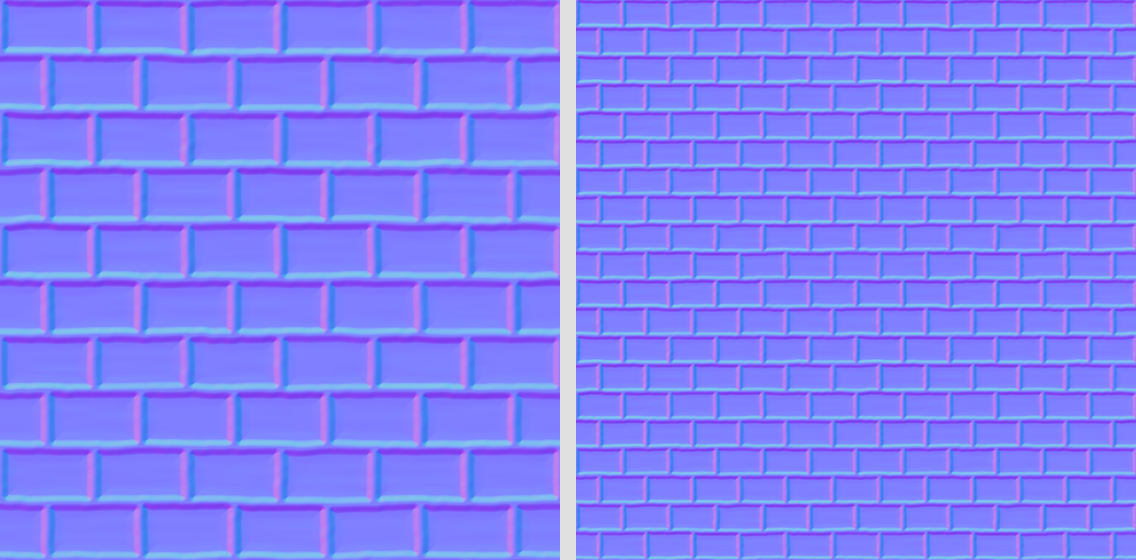
Left: one tile. Right: repeated 2 by 2.
Reproduce this texture map procedurally as a Shadertoy shader.

```glsl
// Tangent-space normal map of a running-bond brick wall, 6 bricks by 10 courses.
// A height field of softly bevelled, slightly uneven bricks is differentiated
// numerically; every lattice wraps, so the tile repeats without a seam.

float hash(vec2 cell) {
    vec3 v = fract(vec3(cell.xyx) * vec3(0.1031, 0.1030, 0.0973));
    v += dot(v, v.yzx + 33.33);
    return fract((v.x + v.y) * v.z);
}

// Value noise in -1..1 with a whole number of cells across the canvas.
float wrapNoise(vec2 p, vec2 cells, float seed) {
    p *= cells;
    vec2 i = floor(p);
    vec2 f = p - i;
    f = f * f * f * (f * (f * 6.0 - 15.0) + 10.0);
    vec2 a = mod(i, cells) + seed;
    vec2 b = mod(i + 1.0, cells) + seed;
    float low = mix(hash(a), hash(vec2(b.x, a.y)), f.x);
    float high = mix(hash(vec2(a.x, b.y)), hash(b), f.x);
    return 2.0 * mix(low, high, f.y) - 1.0;
}

// Distance inward from the joint centre lines, with rounded corners.
float brickInset(vec2 q, vec2 halfSize, vec2 id) {
    float left = 0.001 * hash(id + 17.0);
    float right = 0.001 * hash(id + 29.0);
    float tilt = 0.5 + (hash(id + 41.0) - 0.5) * q.x / halfSize.x;
    float bottom = 0.0028 * hash(id + 53.0) * tilt;
    float top = 0.0028 * hash(id + 67.0) * (1.0 - tilt);
    vec2 lower = q + halfSize - vec2(left, bottom);
    vec2 upper = halfSize - q - vec2(right, top);
    float radius = 0.011;
    vec2 k = radius - min(lower, upper);
    return radius - length(max(k, 0.0)) - min(max(k.x, k.y), 0.0);
}

float wallHeight(vec2 p) {
    // Worn edges: slow waviness plus fine raggedness
    vec2 w = p - vec2(0.0018, 0.0014);
    w.y += 0.0017 * wrapNoise(p, vec2(15.0, 20.0), 3.0)
         + 0.0009 * wrapNoise(p, vec2(58.0, 30.0), 11.0);
    w.x += 0.0009 * wrapNoise(p, vec2(18.0, 32.0), 23.0)
         + 0.0005 * wrapNoise(p, vec2(24.0, 70.0), 37.0);

    // Running bond: even courses shift by half a brick
    vec2 grid = w * vec2(6.0, 10.0);
    float row = floor(grid.y);
    grid.x += 0.5 * (1.0 - mod(row, 2.0));
    vec2 id = mod(vec2(floor(grid.x), row), vec2(6.0, 10.0));
    vec2 q = (fract(grid) - 0.5) / vec2(6.0, 10.0);

    // Steep bevel, gentle crown and faint streaks on the face
    float d = brickInset(q, vec2(1.0 / 12.0, 1.0 / 20.0), id);
    float face = smoothstep(0.0, 0.0142, d);
    float bevel = face * mix(0.0046, 0.0056, hash(id + 83.0));
    float crown = 0.0013 * smoothstep(0.0, 0.03, d);
    float streaks = 0.00018 * wrapNoise(p, vec2(9.0, 60.0), 47.0)
                  + 0.00025 * wrapNoise(p, vec2(14.0, 24.0), 59.0);
    return bevel + crown + streaks * face;
}

void mainImage(out vec4 fragColor, in vec2 fragCoord) {
    vec2 p = fragCoord / iResolution.xy;
    vec2 e = vec2(0.0012, 0.0);
    vec2 slope = vec2(wallHeight(p + e.xy) - wallHeight(p - e.xy),
                      wallHeight(p + e.yx) - wallHeight(p - e.yx)) / (2.0 * e.x);

    // Green points down the canvas
    vec3 normal = normalize(vec3(-slope.x, slope.y, 1.0));
    fragColor = vec4(0.5 + 0.5 * normal, 1.0);
}
```
